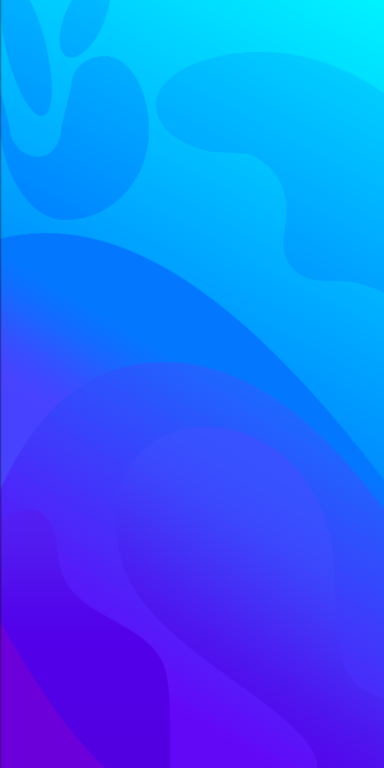
Reproduce this background procedurally as a WebGL 2 fragment shader.

```glsl
#version 300 es
precision highp float;

uniform vec2 u_resolution;
out vec4 outColor;

#define INDIGO vec3(0.28, 0.26, 1.00)
#define AZURE vec3(0.01, 0.47, 1.00)
#define VIOLET vec3(0.39, 0.03, 0.97)
#define CORNFLOWER vec3(0.09, 0.44, 1.00)
#define DEEP_VIOLET vec3(0.33, 0.02, 0.92)
#define ROYAL_BLUE vec3(0.22, 0.32, 1.00)
#define PURPLE vec3(0.42, 0.00, 0.86)
#define LEFT_BLOB_SHADE 0.10
#define RIGHT_BLOB_SHADE 0.07
#define CORNER_ROUNDING 0.12
#define EDGE_SOFTNESS 1.4

// Half width of a dome: 1 below base, falling to 0 at base + height
float arch(float y, float base, float height) {
    float t = max(y - base, 0.0) / height;
    return sqrt(max(1.0 - t * t, 0.0));
}

// The same dome hanging downwards
float bowl(float y, float base, float depth) {
    return arch(-y, -base, depth);
}

float smoothMax(float a, float b, float k) {
    float h = max(k - abs(a - b), 0.0) / k;
    return max(a, b) + h * h * k * 0.25;
}

float ellipse(vec2 p, vec2 center, vec2 axis, vec2 radii) {
    axis = normalize(axis);
    p -= center;
    return length(vec2(p.x * axis.y - p.y * axis.x, dot(p, axis)) / radii) - 1.0;
}

// Antialiased inside of a signed field
float coverage(float d) {
    return clamp(0.5 - d / max(EDGE_SOFTNESS * fwidth(d), 1e-5), 0.0, 1.0);
}

// Wide blob leaving through the right side
float rightBlob(vec2 p) {
    float left = 0.68 - 0.274 * arch(p.y, 1.727, 0.138)
               + 0.2 * (1.0 - bowl(p.y, 1.727, 0.127))
               + 0.141 * arch(p.y, 1.45, 0.155)
               - 0.012 * (1.0 - smoothstep(1.33, 1.47, p.y));
    float overhang = max(p.x - 0.68, 0.0);
    float tail = max(p.x - 0.88, 0.0);
    float top = 1.865 - 1.045 * overhang * overhang;
    float bottom = 1.268 - 2.15 * tail * tail;
    return max(smoothMax(left - p.x, bottom - p.y, CORNER_ROUNDING), p.y - top);
}

// Hooked blob: rounded body with a cup cut out of its upper left
float hookBlob(vec2 p) {
    float left = 0.17 - 0.175 * bowl(p.y, 1.72, 0.293);
    float right = 0.17 + 0.218 * bowl(p.y, 1.66, 0.233)
                - 0.115 * (1.0 - arch(p.y, 1.66, 0.194));
    float body = max(max(left - p.x, p.x - right), max(p.y - 1.854, 1.427 - p.y));

    float cup = bowl(p.y, 1.67, 0.078);
    float cupLeft = 0.1 - 0.075 * cup - 0.26 * max(p.y - 1.67, 0.0);
    float cupRight = 0.1 + 0.06 * cup + 0.24 * (clamp(p.y, 1.67, 1.78) - 1.67)
                   + 0.087 * (1.0 - arch(p.y, 1.78, 0.074));
    float cut = max(max(cupLeft - p.x, p.x - cupRight), 1.592 - p.y);
    return max(body, -cut);
}

float backHill(vec2 p) {
    float x = p.x - 0.12;
    return p.y - (1.393 - x * x * (1.004 - 0.197 * x));
}

float frontHill(vec2 p) {
    float x = p.x - 0.43;
    float fall = min(x, 0.0);
    return p.y - (1.057 - x * x * (1.126 + 0.104 * x) - 3.9 * pow(fall * fall, 2.0));
}

// Egg that flows out to the lower right
float egg(vec2 p) {
    float sweep = pow(max(0.672 - p.y, 0.0) / 0.672, 1.42);
    float left = 0.534 - 0.232 * arch(p.y, 0.672, 0.216)
               + 0.524 * smoothstep(0.0, 1.0, sweep);
    float flare = max(p.y - 0.1, 0.01);
    float right = 0.534 + 0.331 * arch(p.y, 0.52, 0.368) + 0.0009 / (flare * flare);
    return max(max(left - p.x, p.x - right), p.y - 0.888);
}

// Narrow hump widening towards the lower left
float cornerWave(vec2 p) {
    float dome = arch(p.y, 0.57, 0.102);
    float left = 0.083 - 0.11 * dome;
    float right = 0.083 + 0.063 * dome + 0.297 / (1.0 + exp((p.y - 0.385) / 0.042));
    return max(max(left - p.x, p.x - right), p.y - 0.672);
}

void main() {
    // Canvas spans 1 by 2 units
    vec2 p = gl_FragCoord.xy / u_resolution * vec2(1.0, 2.0);

    // Sky and floating blobs
    vec3 color = vec3(0.0, 0.14 + 0.17 * p.x + 0.32 * p.y, 1.0);
    float drops = min(ellipse(p, vec2(0.068, 1.875), vec2(-0.25, 1.0), vec2(0.052, 0.182)),
                      ellipse(p, vec2(0.221, 1.955), vec2(0.45, 1.0), vec2(0.051, 0.113)));
    color.g -= LEFT_BLOB_SHADE * max(coverage(drops), coverage(hookBlob(p)));
    color.g -= RIGHT_BLOB_SHADE * coverage(rightBlob(p));

    // Layered hills, each with a slanted gradient
    float slant = p.y + 0.6 * p.x;
    vec3 backColor = mix(INDIGO, AZURE, smoothstep(1.0, 1.38, slant));
    vec3 frontColor = mix(VIOLET, CORNFLOWER, clamp((slant - 0.42) / 1.05, 0.0, 1.0));
    vec3 eggColor = mix(DEEP_VIOLET, ROYAL_BLUE, smoothstep(0.42, 1.2, slant));
    vec3 waveColor = vec3(0.32, 0.12 * smoothstep(0.3, 0.67, p.y), 0.88 + 0.1 * p.y);
    color = mix(color, backColor, coverage(backHill(p)));
    color = mix(color, frontColor, coverage(frontHill(p)));
    color = mix(color, eggColor, coverage(egg(p)));
    color = mix(color, waveColor, coverage(cornerWave(p)));
    float cornerX = min(p.x, 0.5);
    color = mix(color, PURPLE, coverage(p.y - 0.385 + cornerX * (1.85 - 1.61 * cornerX)));

    // Thin shaded left rim
    color *= mix(0.65, 1.0, smoothstep(0.0, 0.006, p.x));
    outColor = vec4(color, 1.0);
}
```
